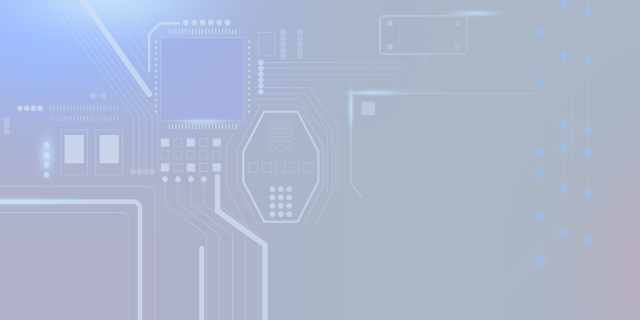
A WebGL 1 fragment shader for this background:

```glsl
precision highp float;
// Pale blue circuit board with a chip, traces, sockets and soft light spots.
uniform vec2 u_resolution;

// Distance to a segment from s.xy to s.zw
float seg(vec2 p, vec4 s) {
  vec2 a = p - s.xy, d = s.zw - s.xy;
  return length(a - d * clamp(dot(a, d) / dot(d, d), 0.0, 1.0));
}
// Four-point polyline
float path(vec2 p, vec4 s, vec4 t) {
  return min(min(seg(p, s), seg(p, t)), seg(p, vec4(s.zw, t.xy)));
}
float rect(vec2 p, vec2 halfSize) {
  vec2 d = abs(p) - halfSize;
  return length(max(d, 0.0)) + min(max(d.x, d.y), 0.0);
}
// Frame seen from its rounded top right corner
float corner(vec2 p, vec2 c) {
  return abs(rect(p - c + vec2(400, -400), vec2(392)) - 8.0);
}
// Offset from the nearest point of a finite grid: origin, gap, count
vec2 cell(vec2 p, vec4 grid, vec2 count) {
  vec2 q = p - grid.xy;
  return q - grid.zw * clamp(floor(q / grid.zw + 0.5), vec2(0), count - 1.0);
}
float dots(vec2 p, vec4 grid, vec2 count) {
  return length(cell(p, grid, count)) - 3.4;
}
// Line of dots: start, gap, count
float row(vec2 p, vec4 r) {
  return dots(p, vec4(r.xyz, 1), vec2(r.w, 1));
}
float pins(vec2 p, vec4 grid, vec2 count, vec2 halfSize) {
  return rect(cell(p, grid, count), halfSize);
}
float glow(vec2 p, vec4 g) {
  vec2 q = (p - g.xy) / g.zw;
  return exp(-dot(q, q));
}
float fill(float d, float px) {
  return 1.0 - smoothstep(-0.6 * px, 0.6 * px, d);
}
// Layers hold the distances to bold and fine shapes
void join(inout vec2 d, float bold, float fine) {
  d = min(d, vec2(bold, fine));
}

void chip(vec2 p, inout vec2 d) {
  join(d, pins(p, vec4(203, 38, 4, 114), vec2(21, 2), vec2(0.7, 3)),
       abs(rect(p - vec2(243, 95), vec2(50))));
  d.x = min(d.x, pins(p, vec4(187, 50, 112, 7), vec2(2, 13), vec2(1.3)));
  // Solid and hollow pads below
  vec2 pad = vec2(198, 171), size = vec2(4.8);
  join(d, pins(p, vec4(pad, 31, 30), vec2(3, 2), size),
       abs(pins(p, vec4(pad, 15.5, 15), vec2(5, 3), size)));
}
void socket(vec2 p, inout vec2 d) {
  vec2 q = abs(p - vec2(337, 200)), count = vec2(3, 4);
  float hull = max(max(q.x - 45.0, q.y - 66.0), dot(q, vec2(0.887, 0.462)) - 48.2);
  join(d, abs(hull) - 1.3, max(abs(abs(hull - 14.0) - 6.5), q.y - 72.0));
  join(d, dots(p, vec4(327, 227, 10, 10), count),
       abs(dots(p, vec4(327, 147, 10, 10), count)));
  d.y = min(d.y, abs(pins(p, vec4(304, 201, 16.5, 1), vec2(5, 1), vec2(5.5))));
}
void leftTraces(vec2 p, inout vec2 d) {
  for (int n = 0; n < 5; n++) {
    float i = float(n), x = 160.0 + 7.5 * i, z = 198.0 + 15.5 * i;
    d.y = min(d.y, path(p, vec4(58.0 + 8.0 * i, 0, x, 140), vec4(x, 150, x, 206)));
    d.y = min(d.y, seg(p, vec4(115.0 + 11.0 * i, 0, 179, 92.0 - 16.0 * i)));
    d.y = min(d.y, path(p, vec4(z, 215, z, 244), vec4(z + 50.0, 282, z + 50.0, 384)));
  }
  join(d, seg(p, vec4(97, -4, 179, 113)) - 3.5, corner(p, vec2(186, 224)));
  join(d, corner(p, vec2(168, 242)) - 2.7, corner(p, vec2(155, 255)));
  join(d, path(p, vec4(179, 85, 179, 41), vec4(192, 28, 215, 28)) - 1.4,
       pins(p, vec4(61, 130, 4, 12), vec2(21, 2), vec2(0.4, 2.5)));
  d.x = min(d.x, path(p, vec4(261, 212, 261, 253), vec4(318, 294, 318, 384)) - 3.3);
  d.x = min(d.x, seg(p, vec4(242, 298, 242, 384)) - 3.0);
  join(d, row(p, vec4(223, 27, 10, 6)), row(p, vec4(112, 115, 12, 2)));
  join(d, row(p, vec4(24, 130, 8, 4)), row(p, vec4(160, 206, 7.5, 4)));
  join(d, row(p.yx, vec4(174, 56, 12, 4)), row(p.yx, vec4(144, 8, 7, 3)));
  d.x = min(d.x, row(p, vec4(198, 215, 15.5, 4)));
  // Twin capacitors
  vec2 q = cell(p, vec4(89, 183, 42, 1), vec2(2, 1));
  join(d, rect(q + vec2(0, 4), vec2(11.5, 17)), abs(rect(q, vec2(16, 27))));
}
void rightTraces(vec2 p, inout vec2 d) {
  for (int n = 0; n < 4; n++) {
    float i = float(n), y = 75.0 + 7.0 * i, x = 405.0 - 6.0 * i, u = 676.0 + 10.0 * i;
    d.y = min(d.y, path(p, vec4(313, y, 495.0 - 9.0 * i, y), vec4(528.0 - 16.0 * i, 108, 529, 109)));
    d.y = min(d.y, path(p, vec4(305, y + 30.0, x - 33.0, y + 30.0), vec4(x, y + 75.0, x, 230)));
    d.y = min(d.y, path(p, vec4(u - 140.0, 400, u - 26.0, 284), vec4(u, 245, u, 0)));
  }
  join(d, abs(rect(p - vec2(508, 42), vec2(47, 18)) - 5.0) - 1.1,
       abs(rect(p - vec2(508, 42), vec2(29, 10))));
  join(d, row(p.yx, vec4(75, 313, 7, 6)), abs(rect(p - vec2(320, 53), vec2(10, 14))));
  join(d, dots(p, vec4(468, 28, 81, 28), vec2(2)),
       pins(p, vec4(501, 8, 4, 64), vec2(4, 2), vec2(0.3, 9)));
  join(d, rect(p - vec2(442, 130), vec2(8)), dots(p, vec4(340, 39, 20, 7), vec2(2, 5)));
  d.x = min(d.x, path(p, vec4(640, 112, 421, 112), vec4(421, 220, 433, 236)) - 0.7);
}
vec3 backdrop(vec2 p, float px) {
  vec3 c = mix(vec3(0.685, 0.695, 0.79), vec3(0.67, 0.713, 0.775), smoothstep(150.0, 460.0, p.x));
  c = mix(c, vec3(0.73, 0.68, 0.735), 0.85 * glow(p, vec4(790, 325, 90, 130)));
  c = mix(c, vec3(0.61, 0.73, 1), glow(p, vec4(50, 35, 240, 115)));
  c = mix(c, vec3(0.79, 0.91, 1), 0.8 * glow(p, vec4(130, -8, 110, 48)));
  return mix(c, vec3(0.64, 0.69, 0.9), 0.65 * fill(rect(p - vec2(243, 95), vec2(50)), px));
}
float lightColumn(vec2 p, float x, float top) {
  float sum = 0.0;
  for (int n = 0; n < 6; n++) {
    float i = float(n), k = i - 2.0;
    sum += glow(p, vec4(x, top + 55.0 * i + 34.0 * exp(-1.8 * k * k), 5.5, 5.5));
  }
  return sum;
}
void main() {
  // Board of 768 by 384 units, y pointing down
  vec2 p = vec2(0, 384) + vec2(768, -384) * gl_FragCoord.xy / u_resolution;
  float px = 384.0 / u_resolution.y;
  vec2 d = vec2(999);
  chip(p, d);
  socket(p, d);
  leftTraces(p, d);
  rightTraces(p, d);
  // Traces fade towards the right
  float fade = mix(0.75, 0.25, smoothstep(260.0, 580.0, p.x));
  float ink = fade * max(fill(d.x, px), 0.45 * fill(d.y - 0.5, px));
  vec3 color = mix(backdrop(p, px), vec3(0.82, 0.88, 0.95), ink);
  // Blue light spots and bright flares
  float spots = lightColumn(p, 648.0, 38.0) + lightColumn(p, 676.0, 5.0) + lightColumn(p, 706.0, 12.0);
  color = mix(color, vec3(0.59, 0.76, 0.98), 0.65 * min(spots, 1.0));
  float flare = glow(p, vec4(20, 242, 65, 4)) + glow(p, vec4(243, 146, 26, 3))
    + glow(p, vec4(450, 111, 26, 3)) + glow(p, vec4(421, 130, 3, 20))
    + glow(p, vec4(570, 16, 24, 3)) + glow(p, vec4(56, 186, 8, 20));
  color = mix(color, vec3(0.76, 0.9, 1), 0.7 * min(flare, 1.0));
  gl_FragColor = vec4(color, 1);
}
```
